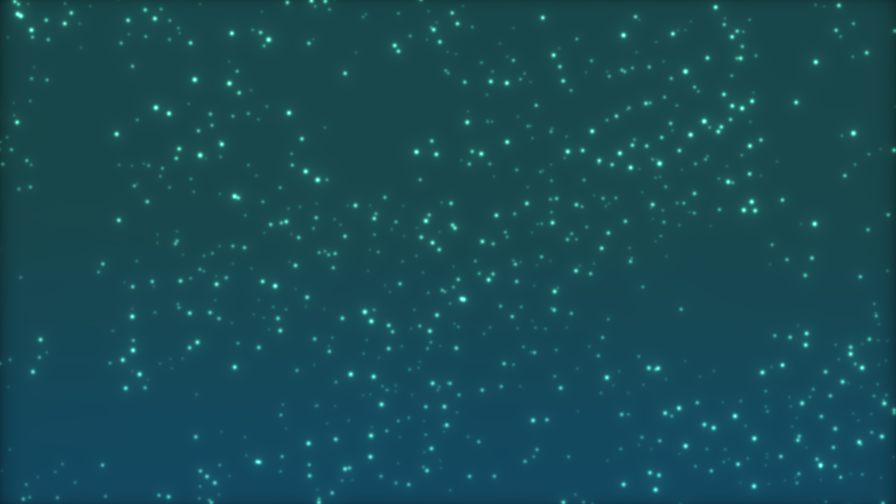
Give the GLSL for this background, as a Shadertoy shader.

```glsl
// Clustered glowing teal motes drifting over a deep green-to-blue water gradient.

float hash(vec2 p) {
    return fract(sin(dot(p, vec2(127.1, 311.7))) * 43758.5453);
}

vec2 hash2(vec2 p) {
    return vec2(hash(p), hash(p + 57.3));
}

float valueNoise(vec2 p) {
    vec2 cell = floor(p), f = fract(p);
    f = f * f * (3.0 - 2.0 * f);
    float low = mix(hash(cell), hash(cell + vec2(1, 0)), f.x);
    float high = mix(hash(cell + vec2(0, 1)), hash(cell + vec2(1, 1)), f.x);
    return mix(low, high, f.y);
}

// Soft core with a faint wide halo
float mote(float dist, float radius) {
    float core = exp(-dist * dist / (radius * radius));
    return core + 0.16 * exp(-dist / (radius * 2.1));
}

// One jittered grid of motes, thinned by noise into loose clusters
float moteLayer(vec2 p, float layer) {
    float cellSize = 0.047 + 0.006 * layer;
    vec2 home = floor(p / cellSize);
    float light = 0.0;
    for (int y = -1; y <= 1; y++) {
        for (int x = -1; x <= 1; x++) {
            vec2 cell = home + vec2(x, y);
            vec2 seed = cell + 37.0 * layer;
            vec2 center = (cell + hash2(seed)) * cellSize;
            float cluster = valueNoise(center * 7.0 + 3.0);
            cluster = 0.6 * cluster + 0.4 * valueNoise(center * 15.0 + 20.0);
            float depth = 1.0 - smoothstep(0.1, 0.8, center.y);
            float chance = 0.8 * smoothstep(0.25, 0.8, cluster) + 0.08 * depth;
            float present = step(hash(seed + 11.9), chance);
            float power = pow(hash(seed + 23.7), 2.2);
            float radius = mix(0.0030, 0.0047, power);
            float brightness = mix(0.12, 1.0, power) * (1.0 - 0.2 * depth);
            light += present * brightness * mote(length(p - center), radius);
        }
    }
    return light;
}

void mainImage(out vec4 fragColor, in vec2 fragCoord) {
    vec2 p = fragCoord / iResolution.y;
    float aspect = iResolution.x / iResolution.y;

    // Water gradient with a faint cloudy variation
    vec3 deepBlue = vec3(0.070, 0.287, 0.385);
    vec3 tealGreen = vec3(0.095, 0.280, 0.295);
    vec3 color = mix(deepBlue, tealGreen, smoothstep(-0.05, 0.68, p.y));
    color *= 0.985 + 0.03 * valueNoise(p * 3.0);

    // Three overlapping layers of motes
    float light = 0.0;
    for (int i = 0; i < 3; i++) {
        light += moteLayer(p, float(i));
    }
    color += light * vec3(0.34, 0.84, 0.62);
    color += max(light - 0.7, 0.0) * vec3(0.35, 0.2, 0.3);

    // Narrow darkening along the borders
    float side = min(p.x, aspect - p.x);
    float ends = min(p.y, 1.0 - p.y);
    color *= 1.0 - 0.28 * exp(-side / 0.016);
    color *= 1.0 - 0.18 * exp(-ends / 0.010);

    fragColor = vec4(min(color, 1.0), 1.0);
}
```
